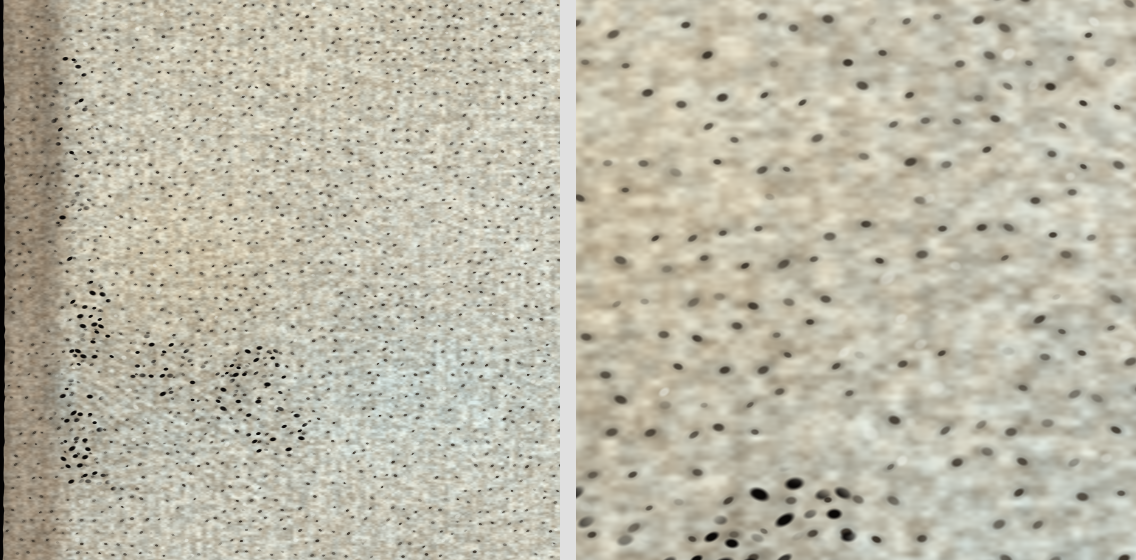
Left: the whole. Right: its middle third, enlarged.
A three.js fragment shader for this texture:

```glsl
varying vec2 vUv;

#define SHADE vec3(0.63, 0.605, 0.54)
#define PALE vec3(0.87, 0.875, 0.825)
#define HEM_TINT vec3(0.81, 0.75, 0.705)
#define WARM_TINT vec3(1.02, 0.975, 0.91)
#define COOL_TINT vec3(0.965, 1.01, 1.045)
#define HOLE_BROWN vec3(0.22, 0.19, 0.15)
#define HOLE_BLACK vec3(0.04, 0.03, 0.025)
#define FLECK vec3(0.95, 0.96, 0.93)
#define PIN_GRID vec2(46.0, 50.0)
#define WEAR_GRID vec2(60.0, 68.0)
#define WEAVE_GRID vec2(105.0, 175.0)
#define WEAVE_CONTRAST 1.0

vec2 hash2(vec2 p) {
  vec3 q = fract(vec3(p.xyx) * vec3(0.1031, 0.1030, 0.0973));
  q += dot(q, q.yzx + 33.33);
  return fract((q.xx + q.yz) * q.zy);
}

float noise(vec2 p) {
  vec2 i = floor(p), f = fract(p);
  f = f * f * (3.0 - 2.0 * f);
  float low = mix(hash2(i).x, hash2(i + vec2(1.0, 0.0)).x, f.x);
  float high = mix(hash2(i + vec2(0.0, 1.0)).x, hash2(i + 1.0).x, f.x);
  return mix(low, high, f.y);
}

// Coverage of small tilted ellipses on a staggered, jittered grid
float spots(vec2 p, vec2 grid, vec2 radius, float density, float seed) {
  vec2 q = p * grid, base = floor(q);
  float cover = 0.0;
  for (int j = -1; j <= 1; j++) {
    for (int i = -1; i <= 1; i++) {
      vec2 cell = base + vec2(float(i), float(j));
      vec2 jitter = hash2(cell + seed);
      vec2 kind = hash2(cell + seed + 57.0);
      vec2 center = cell + 0.25 + 0.5 * jitter;
      center.x += 0.5 * mod(cell.y, 2.0) - 0.25;
      vec2 d = (q - center) / grid;
      d.y -= (jitter.x - 0.4) * 0.7 * d.x;
      float r = length(d / (radius * mix(0.65, 1.15, kind.y)));
      float strength = smoothstep(0.0, 0.3, density - kind.x);
      cover = max(cover, strength * (1.0 - smoothstep(0.55, 1.35, r)));
    }
  }
  return cover;
}

// Soft capsule around the line from a to b
float zone(vec2 p, vec2 a, vec2 b, float r) {
  vec2 ab = b - a;
  float t = clamp(dot(p - a, ab) / dot(ab, ab), 0.0, 1.0);
  return 1.0 - smoothstep(0.35 * r, r, length(p - a - t * ab));
}

float patchAt(vec2 p, vec2 center, vec2 size) {
  vec2 d = (p - center) / size;
  return exp(-dot(d, d));
}

// Density of the worn, pierced areas
float wear(vec2 p) {
  float w = 0.85 * zone(p, vec2(0.155, 0.46), vec2(0.17, 0.37), 0.06);
  w = max(w, 0.75 * zone(p, vec2(0.14, 0.28), vec2(0.16, 0.13), 0.06));
  w = max(w, 0.55 * zone(p, vec2(0.19, 0.39), vec2(0.42, 0.27), 0.08));
  w = max(w, 0.72 * zone(p, vec2(0.45, 0.34), vec2(0.49, 0.23), 0.08));
  w = max(w, 0.38 * zone(p, vec2(0.12, 0.88), vec2(0.14, 0.55), 0.05));
  return w * mix(0.55, 1.15, noise(p * 17.0 + 4.0));
}

void main() {
  vec2 p = vUv;
  vec2 warped = p + 0.012 * (vec2(noise(p * 7.0), noise(p * 7.0 + 31.0)) - 0.5);
  float worn = wear(p);

  // Knit: short horizontal stitches, fine grain, ribs and broad clouds
  float stitch = noise(warped * WEAVE_GRID) - 0.5;
  float grain = noise(p * WEAVE_GRID * 1.9 + 70.0) - 0.5;
  float rows = noise(warped * vec2(35.0, 150.0) + 13.0) - 0.5;
  float cloud = noise(p * 5.0 + 9.0) - 0.5;
  float tone = 0.59 + WEAVE_CONTRAST * (0.75 * stitch + 0.4 * grain + 0.3 * rows);
  tone += 0.18 * cloud + 0.07 * sin(warped.x * 290.0) + 0.12 * (p.x - 0.5);

  // Slanting pulled threads around the wear
  float pulled = zone(p, vec2(0.22, 0.3), vec2(0.46, 0.18), 0.16);
  float thread = sin(dot(warped, vec2(0.5, 0.86)) * 390.0);
  tone += pulled * (0.13 * thread - 0.1) - 0.2 * worn;
  vec3 color = mix(SHADE, PALE, clamp(tone, -0.35, 1.25));

  // Stains
  float warm = 0.8 * patchAt(p, vec2(0.33, 0.53), vec2(0.22, 0.16));
  warm += 0.45 * patchAt(p, vec2(0.5, 0.95), vec2(0.5, 0.25));
  float cool = patchAt(p, vec2(0.75, 0.3), vec2(0.27, 0.13));
  cool += patchAt(p, vec2(0.11, 0.29), vec2(0.025, 0.07));
  cool += 0.5 * patchAt(p, vec2(0.28, 0.23), vec2(0.15, 0.06));
  color *= mix(vec3(1.0), WARM_TINT, warm);
  color *= mix(vec3(1.0), COOL_TINT, cool);
  color += vec3(0.035, 0.0, -0.03) * (noise(p * 85.0 + 41.0) - 0.5);

  // Folded hem and its shadow
  float hem = 1.0 - smoothstep(0.075, 0.145, p.x + 0.02 * cloud);
  color *= mix(vec3(1.0), HEM_TINT, hem);
  float fold = patchAt(p, vec2(0.09, 0.8), vec2(0.025, 0.45));
  color *= 1.0 - 0.14 * fold - 0.12 * patchAt(p, vec2(0.008, 0.5), vec2(0.013, 2.0));

  // Pale flecks, pinholes and large worn holes
  float fleck = spots(warped, PIN_GRID * 0.9, vec2(0.0042, 0.0034), 0.22, 211.0);
  color = mix(color, FLECK, 0.75 * fleck * (1.0 - hem));
  float pinDensity = 0.72 + 0.4 * (noise(p * 9.0 + 22.0) - 0.5);
  float halo = spots(warped, PIN_GRID, vec2(0.0065, 0.004), pinDensity, 17.0);
  float pin = spots(warped, PIN_GRID, vec2(0.0032, 0.0022), pinDensity, 17.0);
  color *= 1.0 - 0.13 * halo;
  color = mix(color, HOLE_BROWN, pin * mix(0.4, 1.0, noise(p * 60.0 + 5.0)));
  float hole = spots(warped, WEAR_GRID, vec2(0.0052, 0.0034), worn, 103.0);
  color = mix(color, HOLE_BLACK, hole);

  // Dark gap beyond the slightly frayed edge
  float edge = 0.004 + 0.014 * p.y * (1.0 - p.y) + 0.002 * noise(vec2(p.y * 90.0, 3.0));
  color = mix(HOLE_BLACK * 0.4, color, smoothstep(edge - 0.001, edge + 0.0015, p.x));

  gl_FragColor = vec4(clamp(color, 0.0, 1.0), 1.0);
}
```
